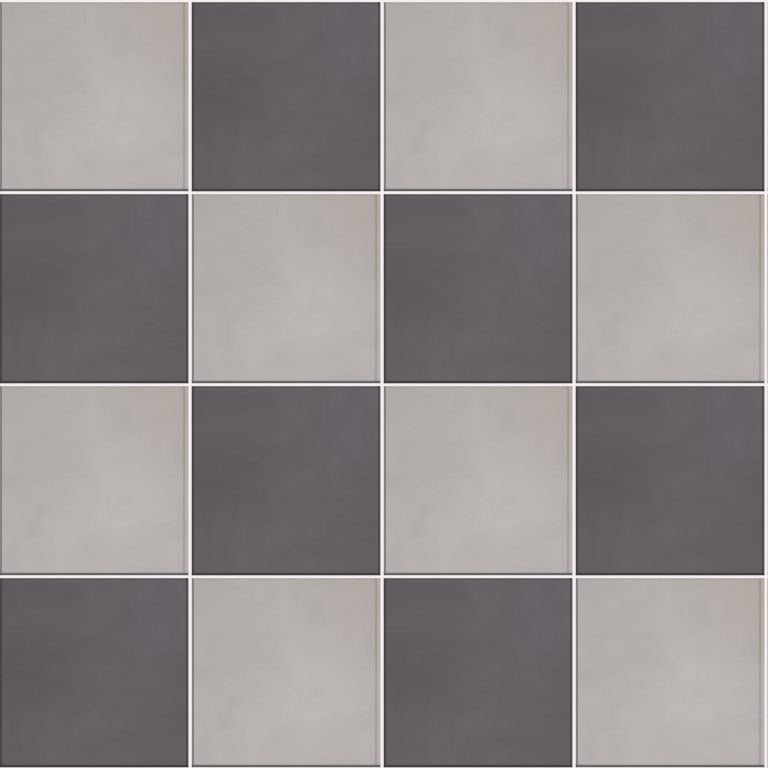
This pattern is drawn by a Shadertoy shader. Its source:

```glsl
const float TILES = 4.0;
const vec2 GRID_OFFSET = vec2(-0.0025, -0.0010);
const vec2 GROUT_HALF = vec2(0.0085, 0.0075);   // in tile widths
const vec3 GROUT = vec3(0.955, 0.935, 0.935);
const vec3 PALE_STONE = vec3(0.710, 0.692, 0.680);
const vec3 DARK_STONE = vec3(0.388, 0.370, 0.380);

float hash(vec2 p) {
    return fract(sin(dot(p, vec2(127.1, 311.7))) * 4375.85);
}

// Soft clouds from rotated, warped sine layers, about -1 to 1
float clouds(vec2 p, float seed) {
    mat2 turn = mat2(0.8, 0.6, -0.6, 0.8);
    float sum = 0.0;
    float weight = 0.5;
    for (int i = 0; i < 6; i++) {
        p = turn * p + seed;
        p += 0.65 * sin(p.yx * 1.3 + seed);
        sum += weight * sin(p.x) * cos(p.y * 0.9 + sum);
        p *= 1.75;
        weight *= 0.68;
    }
    return sum;
}

// Distance to the nearest cell point
float cellular(vec2 p) {
    vec2 cell = floor(p);
    float nearest = 1.5;
    for (int y = -1; y <= 1; y++) {
        for (int x = -1; x <= 1; x++) {
            vec2 c = cell + vec2(x, y);
            vec2 site = c + vec2(hash(c), hash(c + 37.0));
            nearest = min(nearest, length(p - site));
        }
    }
    return nearest;
}

float above(float d, float edge, float aa) {
    return smoothstep(edge - aa, edge + aa, d);
}

float band(float d, float start, float end, float aa) {
    return above(d, start, aa) - above(d, end, aa);
}

float glow(vec2 p, vec2 center, float radius) {
    vec2 q = (p - center) / radius;
    return exp(-dot(q, q));
}

// Worn cement face: broad tonal drift, smudges and fine grain
vec3 stone(vec2 p, float pale, vec2 id) {
    float seed = mix(2.3, 5.1, pale);
    float broad = clouds(p * 4.5, seed);
    float fine = clouds(p * vec2(17.0, 23.0), seed + 1.7);
    float smudge = 0.5 - cellular(p * 7.0 + 0.25 * broad + seed);
    float tone = 0.018 * broad + 0.008 * fine + 0.010 * smudge;
    tone += 0.006 * (hash(id) - 0.5);

    vec3 paleTint = 0.030 * glow(p, vec2(0.62, 0.45), 0.30) * vec3(1.0)
        - 0.030 * glow(p, vec2(0.98, 0.92), 0.38) * vec3(0.6, 1.0, 1.2)
        - 0.016 * glow(p, vec2(0.15, 0.80), 0.35) * vec3(1.1, 0.8, 0.8);
    vec3 darkTint = 0.018 * glow(p, vec2(0.85, 0.80), 0.30) * vec3(0.5, 0.6, 1.1)
        + 0.014 * glow(p, vec2(0.45, 0.20), 0.35) * vec3(1.0)
        - 0.014 * glow(p, vec2(0.10, 0.55), 0.30) * vec3(1.0);

    vec3 base = mix(DARK_STONE, PALE_STONE, pale);
    return base + tone * mix(0.85, 1.0, pale) + mix(darkTint, paleTint, pale);
}

// Shaded rims along the four sides
vec3 shadeRims(vec3 color, vec2 p, float pale, vec2 aa) {
    vec2 low = p - GROUT_HALF;
    vec2 high = 1.0 - p - GROUT_HALF;
    float left = band(low.x, 0.0, 0.012, aa.x);
    float bottom = band(low.y, 0.0, 0.013, aa.y);
    float top = band(high.y, 0.0, 0.009, aa.y);
    float inset = mix(0.003, 0.018, pale);
    float right = band(high.x, inset, inset + 0.010, aa.x);

    color = mix(color, color * 0.86, top * mix(0.8, 0.4, pale));
    color = mix(color, color * 0.78, right * mix(1.0, 0.55, pale));
    color = mix(color, mix(vec3(0.27, 0.25, 0.27), vec3(0.48, 0.47, 0.49), pale), left * 0.85);
    return mix(color, mix(vec3(0.25, 0.23, 0.25), vec3(0.37, 0.36, 0.38), pale), bottom * 0.9);
}

void mainImage(out vec4 fragColor, in vec2 fragCoord) {
    vec2 grid = (fragCoord / iResolution.xy - GRID_OFFSET) * TILES;
    vec2 id = floor(grid);
    vec2 p = fract(grid);
    vec2 aa = 0.75 * TILES / iResolution.xy;
    float pale = mod(id.x + id.y, 2.0);

    vec3 color = shadeRims(stone(p, pale, id), p, pale, aa);

    // Grout joints
    vec2 edge = min(p, 1.0 - p);
    float face = above(edge.x, GROUT_HALF.x, aa.x) * above(edge.y, GROUT_HALF.y, aa.y);
    fragColor = vec4(mix(GROUT, color, face), 1.0);
}
```
